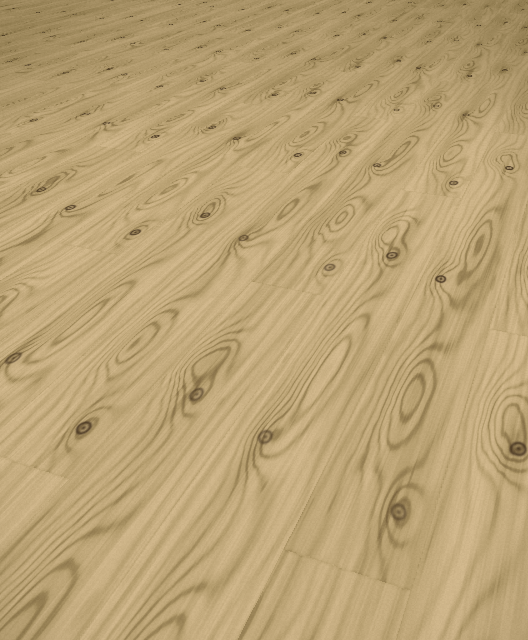
Give the GLSL for this texture, as a Shadertoy shader.

```glsl
float hash(vec2 p) {
    return fract(sin(dot(p, vec2(127.1, 311.7))) * 43758.5453);
}

float noise(vec2 p) {
    vec2 i = floor(p), f = fract(p);
    f = f * f * (3.0 - 2.0 * f);
    return mix(mix(hash(i), hash(i + vec2(1, 0)), f.x),
               mix(hash(i + vec2(0, 1)), hash(i + vec2(1, 1)), f.x), f.y);
}

float fbm(vec2 p) {
    float sum = 0.0, amp = 0.5;
    for (int i = 0; i < 4; i++) {
        sum += amp * noise(p);
        p = p * 2.03 + 17.3;
        amp *= 0.5;
    }
    return sum;
}

void mainImage(out vec4 fragColor, in vec2 fragCoord) {
    vec2 p = fragCoord / iResolution.y;

    // Perspective floor: x across the planks, y along them
    float depth = 1.195 - p.y;
    vec2 ground = vec2(p.x - 0.977, p.x + 2.78) / depth;
    float across = (ground.x + 0.30) / 0.207;
    float row = floor(across);

    // Staggered planks, three rows to a cycle
    float along = (ground.y - 5.0 - 1.93 * mod(row, 3.0)) / 5.8;
    vec2 id = vec2(row, floor(along));
    vec2 q = vec2(fract(across), fract(along) * 5.8);
    float seed = hash(id + 3.7);
    vec2 shift = vec2(seed * 37.0, seed * 91.0);
    float detail = smoothstep(0.15, 0.75, depth);

    // Growth field, raised around eyes and knots
    float wobble = fbm(q * vec2(3.0, 1.8) + shift) - 0.47;
    float rings = 6.0 * q.x + 2.6 * noise(q * vec2(1.3, 0.7) + shift) + 0.9 * wobble;
    float figure = 0.0, knot = 0.0, smear = 0.0;
    for (int i = 0; i < 3; i++) {
        float j = float(i);
        vec2 jitter = vec2(hash(id + j), hash(id + j + 9.1)) - 0.5;
        vec2 knotPos = vec2(0.5 + 0.25 * cos(2.4 * j), 0.4 + 2.15 * j) + jitter * vec2(0.14, 0.25);
        vec2 eyePos = vec2(0.42 + 0.12 * sin(2.0 * j), 1.1 + 1.95 * j) + jitter.yx * vec2(0.12, 0.2);

        vec2 e = (q - eyePos + wobble * vec2(0.12, 0.25)) / vec2(0.21, 0.5 + 0.28 * sin(2.0 * j));
        float eye = exp(-dot(e, e));
        rings += 4.2 * eye;
        figure += exp(-0.45 * dot(e, e));

        vec2 k = q - knotPos + wobble * vec2(0.06, 0.08);
        float swell = exp(-dot(k / vec2(0.15, 0.2), k / vec2(0.15, 0.2)));
        rings += 2.6 * swell;
        figure += 0.7 * swell;
        float r = length(k / vec2(0.085, 0.065));
        float core = smoothstep(1.1, 0.65, r) * (0.65 + 0.35 * cos(9.0 * r));
        knot = max(knot, core * (0.6 + 0.4 * hash(id + j + 5.0)));
        // Dark streak trailing from the knot
        vec2 s = (k + vec2(0.04, 0.0)) / vec2(0.10, 0.38);
        smear += exp(-dot(s, s)) * smoothstep(0.2, 0.7, noise(q * vec2(22.0, 2.5) + shift));
    }
    figure = min(figure, 1.0);

    // Ring lines, faded where they become too fine
    float fade = smoothstep(0.75, 0.25, fwidth(rings));
    float line = pow(0.5 + 0.5 * sin(6.2832 * rings), 2.5);
    line = mix(0.33, line, fade);

    // Straight fibres, broad streaks and small flecks
    float fibre = noise(q * vec2(75.0, 3.0) + shift) - 0.5;
    float grain = noise(q * vec2(30.0, 0.9) + shift.yx) - 0.5;
    float streak = fbm(q * vec2(5.0, 0.55) + shift) - 0.47;
    float fleck = smoothstep(0.86, 0.96, noise(q * vec2(13.0, 3.2) + shift * 1.7));

    float tone = 0.22 + 0.16 * (seed - 0.5) + 0.85 * streak;
    tone += (0.28 + 0.5 * figure) * line + 0.16 * figure;
    tone += (0.28 * fibre + 0.32 * grain) * detail;
    tone += 0.5 * smear + 0.3 * fleck * detail;

    // Fine seams along and between the planks
    float px = 1.0 / iResolution.y / depth;
    float sideGap = min(q.x, 1.0 - q.x) * 0.207;
    float endGap = min(q.y, 5.8 - q.y);
    float seam = 1.0 - smoothstep(0.0, 0.0015 + px, sideGap);
    seam = max(seam, 1.0 - smoothstep(0.0, 0.010 + 4.0 * px, endGap));
    tone += 0.16 * seam * detail;

    // Pale sapwood through tan to dark heartwood
    vec3 col = mix(vec3(0.82, 0.72, 0.55), vec3(0.67, 0.58, 0.39), clamp(tone, 0.0, 1.0));
    col = mix(col, vec3(0.45, 0.36, 0.22), clamp((tone - 0.75) * 0.75, 0.0, 0.8));
    col = mix(col, vec3(0.25, 0.18, 0.11), 0.85 * knot);

    // Olive falloff toward the far edge and the corners
    vec2 c = fragCoord / iResolution.xy - vec2(0.5, 0.45);
    float shade = 0.5 * smoothstep(0.72, 1.0, p.y) + 0.45 * smoothstep(0.2, 0.55, dot(c, c));
    col *= mix(vec3(1.0), vec3(0.78, 0.77, 0.70), min(shade, 1.0));
    col += 0.025 * (hash(floor(p * 512.0)) - 0.5);
    fragColor = vec4(col, 1.0);
}
```
